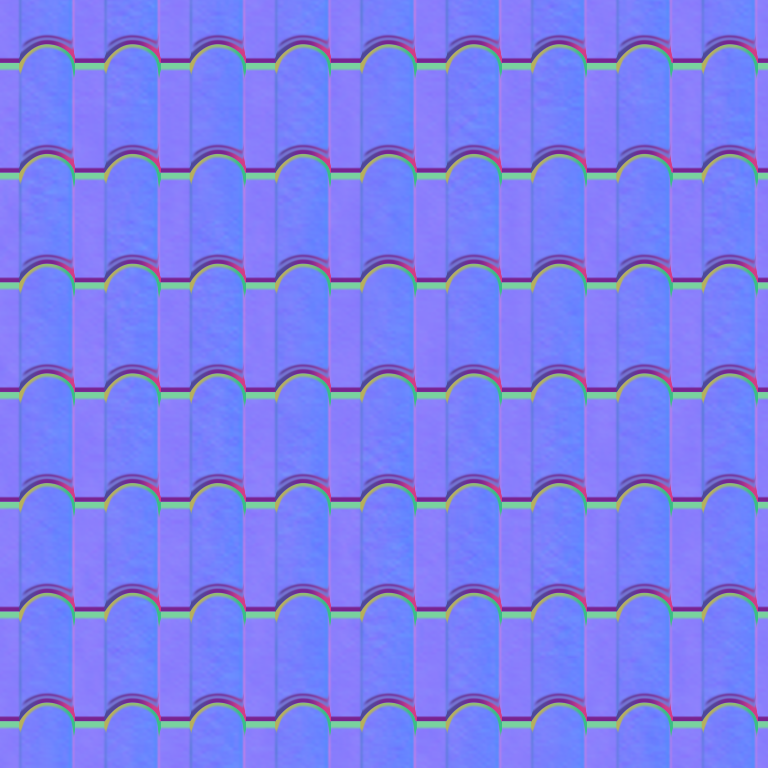
A WebGL 1 fragment shader for this texture map:

```glsl
precision highp float;
// Tangent-space normal map of a clay roof: nine barrel tiles across, seven courses down.

uniform vec2 u_resolution;

float hash(vec2 p) {
  return fract(sin(dot(p, vec2(127.1, 311.7))) * 43758.5453);
}

float noise(vec2 p) {
  vec2 i = floor(p), f = fract(p);
  f = f * f * (3.0 - 2.0 * f);
  return mix(mix(hash(i), hash(i + vec2(1.0, 0.0)), f.x),
             mix(hash(i + vec2(0.0, 1.0)), hash(i + vec2(1.0, 1.0)), f.x), f.y);
}

// Rough clay surface
float clay(vec2 uv) {
  return noise(uv * vec2(75.0, 95.0)) + 0.4 * noise(uv * vec2(170.0, 210.0) + 31.0);
}

// Soft line of half-width w centred on c
float line(float x, float c, float w) {
  float t = (x - c) / w;
  return exp(-t * t);
}

// Barrel profile across one tile: a gentle left foot and a steep right one
float arch(float x) {
  float s = (x - 0.55) / 0.32;
  return 0.17 * pow(max(1.0 - s * s, 0.0), s > 0.0 ? 0.6 : 0.9);
}

void main() {
  vec2 uv = gl_FragCoord.xy / u_resolution;
  vec2 grid = uv * vec2(9.0, 7.0);
  float x = fract(grid.x);
  float y = fract(grid.y - 0.028) - 0.4;

  // Distance to the lip of the course, in thousandths of the canvas
  float slope = (arch(x + 0.015) - arch(x - 0.015)) / 0.03 * 9.0 / 7.0;
  float stretch = sqrt(1.0 + slope * slope);
  float d = (y - arch(x)) / 7.0 * 1000.0 / stretch;
  float tilt = slope / stretch;
  float left = smoothstep(0.1, 0.75, tilt);
  float right = smoothstep(0.1, 0.75, -tilt);

  // Flat pan and rounded barrel
  float barrel = smoothstep(0.22, 0.26, x) * (1.0 - smoothstep(0.83, 0.87, x));
  vec3 round_ = mix(vec3(0.48, 0.50, 0.99), vec3(0.41, 0.52, 1.0), smoothstep(0.3, 0.84, x));
  vec3 color = mix(vec3(0.54, 0.495, 0.99), round_, barrel);

  // Fine relief, stronger on the barrel and varied from tile to tile
  float e = 0.002;
  float height = clay(uv);
  vec2 relief = vec2(clay(uv + vec2(e, 0.0)) - height, clay(uv + vec2(0.0, e)) - height);
  float wear = mix(0.75, 1.25, hash(floor(grid)));
  color.rg -= relief * mix(0.07, 0.13, barrel) * wear;
  color.rg += 0.025 * (noise(uv * vec2(60.0, 25.0) + 9.0) - 0.5);

  // Vertical seams at both feet of the barrel
  float uneven = mix(0.6, 1.0, noise(vec2(floor(grid.x) * 7.0, uv.y * 45.0)));
  color = mix(color, vec3(0.34, 0.48, 0.84), 0.75 * uneven * line(x, 0.237, 0.020));
  color = mix(color, vec3(0.32, 0.55, 0.98), 0.55 * line(x, 0.825, 0.025));
  color = mix(color, vec3(0.76, 0.50, 0.90), 0.75 * uneven * line(x, 0.862, 0.017));

  // Lit bevel just under the lip
  float raised = smoothstep(0.01, 0.09, arch(x));
  vec3 lit = mix(vec3(0.47, 0.84, 0.60), vec3(0.58, 0.75, 0.42), raised);
  lit = mix(lit, vec3(0.73, 0.70, 0.33), left);
  lit = mix(lit, vec3(0.20, 0.76, 0.50), right);
  float reach = mix(9.5, 5.0, raised);
  float bevel = smoothstep(-reach - 2.0, -reach + 3.0, d) * (1.0 - smoothstep(-1.0, 0.8, d));
  color = mix(color, lit, 0.95 * bevel);

  // Shaded step above the lip
  vec3 shade = mix(vec3(0.47, 0.12, 0.54), vec3(0.30, 0.27, 0.58), left);
  shade = mix(shade, vec3(0.84, 0.22, 0.50), right);
  float inner = smoothstep(-1.0, 0.8, d) * (1.0 - smoothstep(4.0, 7.5, d));
  color = mix(color, shade, 0.95 * inner);

  // Second thin groove that follows the barrel
  vec3 groove = mix(shade, vec3(0.42, 0.25, 0.62), 0.5);
  color = mix(color, vec3(0.47, 0.46, 0.77), 0.7 * raised * line(d, 7.0, 2.0));
  color = mix(color, groove, 0.85 * raised * line(d, 10.0, 2.0));

  gl_FragColor = vec4(clamp(color, 0.0, 1.0), 1.0);
}
```
